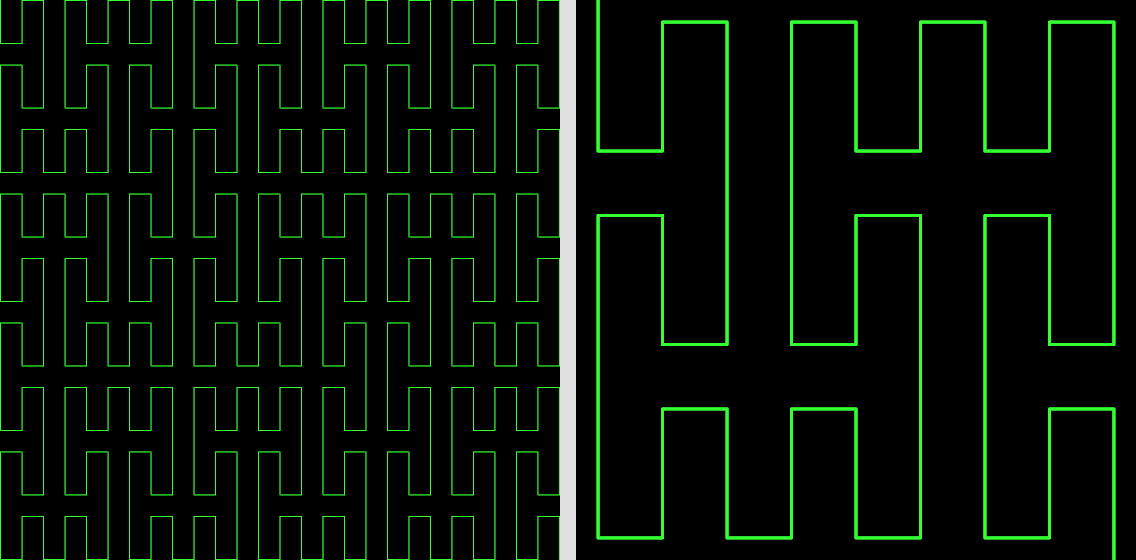
Left: the whole. Right: its middle third, enlarged.
Give the GLSL for this pattern, as a WebGL 2 fragment shader.

```glsl
#version 300 es
precision highp float;
uniform vec2 u_resolution;
out vec4 fragColor;

// Position of a grid point along the order-3 Peano curve
int peanoIndex(ivec2 point) {
    int index = 0;
    ivec2 digitSum = ivec2(0);
    for (int size = 9; size > 0; size /= 3) {
        ivec2 digit = (point / size) % 3;
        // Each axis runs backwards after an odd digit sum of the other
        int column = digitSum.y % 2 == 1 ? 2 - digit.x : digit.x;
        digitSum.x += digit.x;
        int row = digitSum.x % 2 == 1 ? 2 - digit.y : digit.y;
        digitSum.y += digit.y;
        index = index * 9 + column * 3 + row;
    }
    return index;
}

float segmentDistance(vec2 p, vec2 end) {
    return length(p - end * clamp(dot(p, end) / dot(end, end), 0.0, 1.0));
}

void main() {
    // Canvas from the top left, inset so the border lines stay whole
    vec2 uv = gl_FragCoord.xy / u_resolution;
    uv.y = 1.0 - uv.y;
    float halfLine = 0.00098;
    float spacing = (1.0 - 2.0 * halfLine) / 26.0;
    vec2 grid = (uv - halfLine) / spacing;

    ivec2 nearest = clamp(ivec2(floor(grid + 0.5)), 0, 26);
    int here = peanoIndex(nearest);

    // Join the nearest point to its neighbours along the curve
    float dist = 1.0;
    for (int side = 0; side < 4; side++) {
        int direction = side < 2 ? 1 : -1;
        ivec2 offset = side % 2 == 0 ? ivec2(direction, 0) : ivec2(0, direction);
        ivec2 neighbour = clamp(nearest + offset, 0, 26);
        if (abs(peanoIndex(neighbour) - here) == 1) {
            dist = min(dist, segmentDistance(grid - vec2(nearest), vec2(offset)));
        }
    }
    dist *= spacing;

    // Smooth green line on black
    float edge = 0.35 / min(u_resolution.x, u_resolution.y);
    float line = 1.0 - smoothstep(halfLine - edge, halfLine + edge, dist);
    fragColor = vec4(vec3(0.2, 1.0, 0.2) * line, 1.0);
}
```
